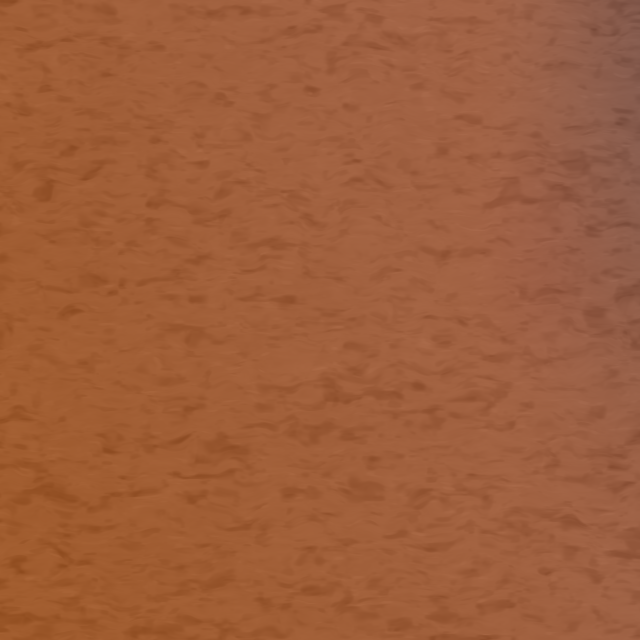
Give the GLSL for this texture, as a Shadertoy shader.

```glsl
const vec3 ORANGE = vec3(0.630, 0.358, 0.172);
const vec3 CLAY = vec3(0.632, 0.386, 0.275);
const vec3 MAUVE = vec3(0.505, 0.352, 0.310);
const vec3 ROSE = vec3(0.620, 0.350, 0.275);
const vec3 STAIN_TINT = vec3(0.050, 0.046, 0.044);

float hash(vec2 p) {
    vec3 q = fract(vec3(p.xyx) * 0.1031);
    q += dot(q, q.yzx + 33.33);
    return fract((q.x + q.y) * q.z);
}

float valueNoise(vec2 p) {
    vec2 cell = floor(p);
    vec2 f = fract(p);
    f = f * f * f * (f * (f * 6.0 - 15.0) + 10.0);
    float low = mix(hash(cell), hash(cell + vec2(1.0, 0.0)), f.x);
    float high = mix(hash(cell + vec2(0.0, 1.0)), hash(cell + vec2(1.0, 1.0)), f.x);
    return mix(low, high, f.y);
}

float fbm(vec2 p, int octaves) {
    float sum = 0.0;
    float total = 0.0;
    float weight = 1.0;
    for (int i = 0; i < octaves; i++) {
        sum += weight * valueNoise(p);
        total += weight;
        weight *= 0.55;
        p = mat2(1.96, 0.25, -0.25, 1.96) * p + 17.3;
    }
    return sum / total;
}

// Tilts the horizontal grain slightly and breaks up its regularity
vec2 bendGrain(vec2 uv, float amount) {
    vec2 bend = vec2(fbm(uv * 24.0 + 40.0, 2), fbm(uv * vec2(16.0, 22.0) + 80.0, 2));
    return uv + amount * (bend - 0.5);
}

// Warm lower left, pinker upper right, shaded right edge
vec3 baseColor(vec2 uv) {
    float warmth = smoothstep(-0.15, 1.0, uv.x * 0.72 + uv.y * 0.34);
    vec3 color = mix(ORANGE, CLAY, warmth);
    float blush = smoothstep(0.22, 0.0, length((uv - vec2(0.86, 0.60)) * vec2(1.3, 0.8)));
    color = mix(color, ROSE, 0.3 * blush);
    float shade = smoothstep(0.74, 1.12, uv.x + 0.05 * (uv.y - 0.5));
    return mix(color, MAUVE, shade * mix(0.15, 1.0, smoothstep(0.15, 0.9, uv.y)));
}

// Sparse dark smudges, denser inside broad patches
float stains(vec2 uv, vec2 frequency, float threshold) {
    float patches = fbm(uv * vec2(5.0, 7.0) + 5.0, 2) - 0.5;
    float n = fbm(uv * frequency, 2) + 0.20 * patches;
    return smoothstep(threshold, threshold + 0.36, n);
}

void mainImage(out vec4 fragColor, in vec2 fragCoord) {
    vec2 uv = fragCoord / iResolution.xy;
    vec2 grain = bendGrain(uv, 0.022);
    vec3 color = baseColor(uv);

    // Broad cloudiness
    color += 0.016 * (fbm(uv * vec2(6.0, 9.0) + 61.0, 3) - 0.5);

    // Smudges of two sizes
    float smudge = stains(grain, vec2(29.0, 66.0), 0.54);
    smudge += 0.6 * stains(grain + 3.7, vec2(46.0, 110.0), 0.54);
    color -= STAIN_TINT * smudge;

    // Soft fibres and faint pale flecks
    float fibre = fbm(grain * vec2(42.0, 125.0) + 23.0, 3) - 0.5;
    float fleck = smoothstep(0.68, 0.95, fbm(grain * vec2(36.0, 140.0) + 91.0, 2));
    color += 0.026 * fibre + 0.018 * fleck + 0.004;

    fragColor = vec4(color, 1.0);
}
```
